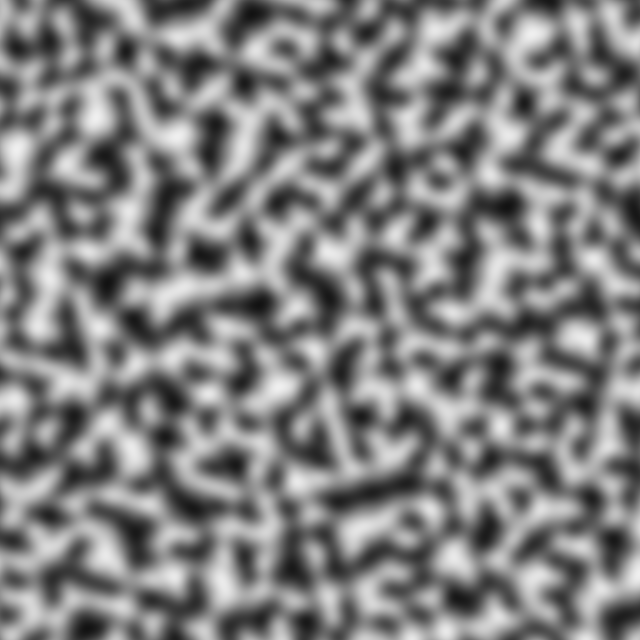
Give the GLSL for this texture, as a Shadertoy shader.

```glsl
const float PI = 3.14159265;
const float UNSKEW = 0.366025; // square grid to triangular lattice
const float SKEW = -0.211325;  // triangular lattice to square grid

float hash(vec2 p) {
    return fract(sin(dot(p, vec2(127.1, 311.7))) * 43758.5453);
}

// One of eight evenly spread unit directions
vec2 latticeGradient(vec2 node) {
    float angle = (floor(hash(node) * 8.0) + 0.5) * PI / 4.0;
    return vec2(cos(angle), sin(angle));
}

// Smooth bump that reaches zero at the neighbouring nodes
float falloff(vec2 offset) {
    float remaining = max(2.0 - dot(offset, offset), 0.0);
    return pow(remaining, 4.0);
}

// Gradient noise on a triangular lattice, roughly -1 to 1
float triangularNoise(vec2 p) {
    vec2 cell = floor(p + (p.x + p.y) * SKEW);
    float total = 0.0;
    for (int j = -1; j <= 2; j++) {
        for (int i = -1; i <= 2; i++) {
            vec2 node = cell + vec2(i, j);
            vec2 offset = p - node - (node.x + node.y) * UNSKEW;
            total += falloff(offset) * dot(latticeGradient(node), offset);
        }
    }
    return total * 0.1146;
}

float tone(float height, float middle, float contrast) {
    return clamp(middle + contrast * height, 0.0, 1.0);
}

void mainImage(out vec4 fragColor, in vec2 fragCoord) {
    vec2 uv = fragCoord / iResolution.y;
    float latticeScale = 25.6;
    float height = triangularNoise(uv * latticeScale);
    fragColor = vec4(vec3(tone(height, 0.505, 0.5)), 1.0);
}
```
